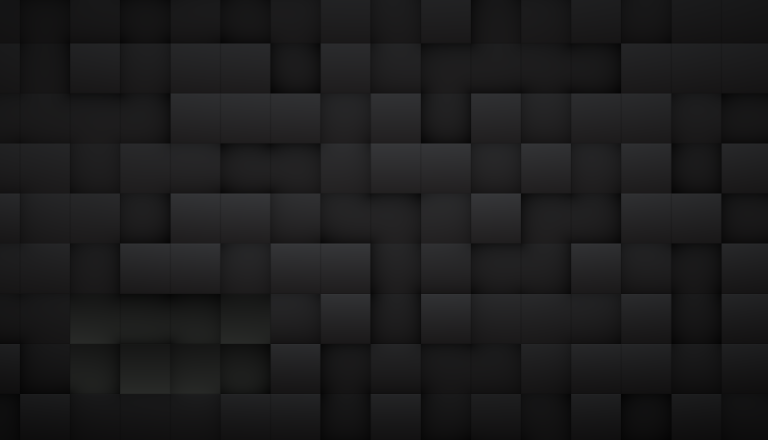
This pattern is drawn by a Shadertoy shader. Its source:

```glsl
// Dark wall of square blocks at staggered depths, softly lit from above.

const float TILES_ACROSS = 15.33;
const vec2 GRID_OFFSET = vec2(0.40, 0.918);
const vec2 LIGHT_CENTRE = vec2(0.49, 0.55);
const vec2 LIGHT_FALLOFF = vec2(1.5, 2.2);
const vec3 LIT_TOP = vec3(0.218, 0.222, 0.232);
const vec3 LIT_BOTTOM = vec3(0.132, 0.124, 0.127);
const vec3 SUNK_TOP = vec3(0.165, 0.166, 0.172);
const vec3 SUNK_BOTTOM = vec3(0.142, 0.135, 0.138);
const vec3 PANEL_TOP = vec3(0.085, 0.087, 0.085);
const vec3 PANEL_BOTTOM = vec3(0.160, 0.166, 0.158);

float hash21(vec2 p) {
    vec3 q = fract(p.xyx * 0.1031);
    q += dot(q, q.yzx + 33.33);
    return fract((q.x + q.y) * q.z);
}

// Three depth levels: 0 is sunken, 1 is fully raised.
float blockHeight(vec2 id) {
    return floor(hash21(id + 37.0) * 3.0) * 0.5;
}

// Soft shadow cast onto a block by its higher neighbours.
float occlusion(vec2 id, vec2 local, float height) {
    float light = 1.0;
    for (int j = -1; j <= 1; j++) {
        for (int i = -1; i <= 1; i++) {
            vec2 side = vec2(float(i), float(j));
            float rise = max(blockHeight(id + side) - height, 0.0);
            vec2 gap = max(abs(local - 0.5 - side) - 0.5, 0.0);
            light *= 1.0 - 0.48 * rise * exp(-5.5 * length(gap));
        }
    }
    return light;
}

// One where the id lies in the inverted panel of four by two blocks.
float panelMask(vec2 id) {
    vec2 inside = step(vec2(0.5, -0.5), id) * step(id, vec2(4.5, 1.5));
    return inside.x * inside.y;
}

float vignette(vec2 uv) {
    vec2 d = uv - LIGHT_CENTRE;
    return exp(-dot(d * d, LIGHT_FALLOFF));
}

vec3 wallColour(vec2 point, vec2 uv) {
    vec2 grid = point - GRID_OFFSET;
    vec2 id = floor(grid);
    vec2 local = grid - id;
    float height = blockHeight(id);

    // Face gradient, strongest on raised blocks
    vec3 sunken = mix(SUNK_BOTTOM, SUNK_TOP, local.y);
    vec3 raised = mix(LIT_BOTTOM, LIT_TOP, local.y);
    vec3 face = mix(sunken, raised, height) * vignette(uv);

    // Panel with its gradient turned upside down
    vec3 panel = mix(PANEL_BOTTOM, PANEL_TOP, local.y);
    face = mix(face, panel, panelMask(id));
    face *= occlusion(id, local, height);

    // Hairline seams and a faint lit upper rim
    vec2 border = min(local, 1.0 - local);
    float seam = 1.0 - smoothstep(0.0, 0.025, min(border.x, local.y));
    float rim = 1.0 - smoothstep(0.0, 0.03, 1.0 - local.y);
    return face * (1.0 - 0.15 * seam + 0.08 * rim * height);
}

void mainImage(out vec4 fragColor, in vec2 fragCoord) {
    // Four samples per pixel smooth the block edges
    vec3 colour = vec3(0.0);
    for (int k = 0; k < 4; k++) {
        vec2 shift = vec2(float(k % 2), float(k / 2)) * 0.5 - 0.25;
        vec2 pos = fragCoord + shift;
        vec2 point = pos / iResolution.x * TILES_ACROSS;
        colour += 0.25 * wallColour(point, pos / iResolution.xy);
    }
    fragColor = vec4(colour, 1.0);
}
```
